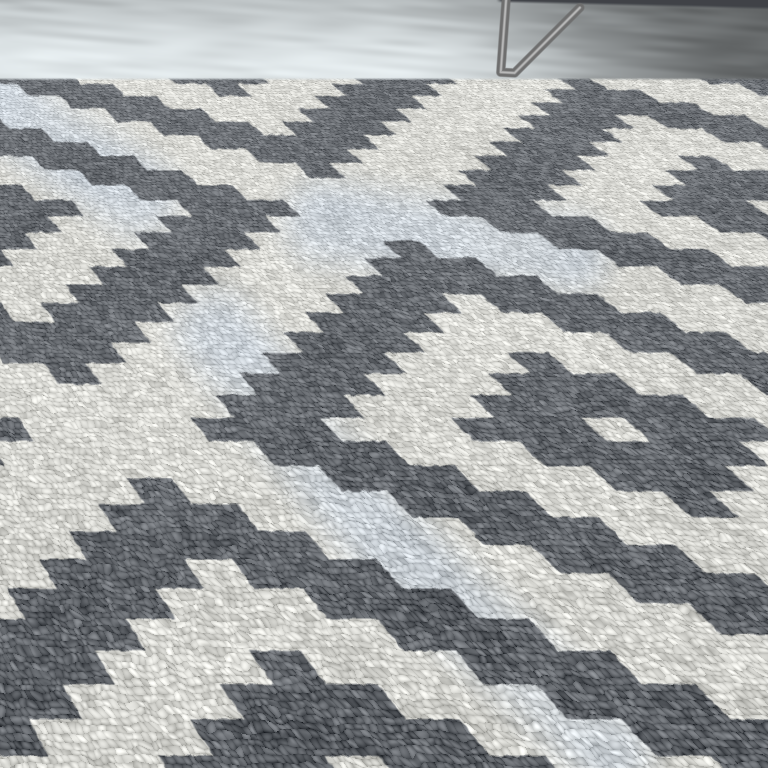
Give the GLSL for this pattern, as a three.js fragment shader.

```glsl
// A woven rug of stepped diamonds lying on a pale floor, seen in perspective.
// Canvas points are projected onto the rug's grid of cells; the step count from
// the nearest diamond centre picks the yarn, and stitches and light finish it.

#define PERIOD 23.0                    // cells between diamond centres
#define HORIZON 1.042                  // height of the vanishing line above the top
#define VANISH_X -1.022                // where the slanted cell edges converge
#define DEPTH 83.95                    // foreshortening of the rows
#define CELL 0.0355                    // cell width per unit below the horizon
#define RUG_EDGE 0.103                 // far edge of the rug, from the top
#define SOFT 0.0026                    // edge smoothing
#define STITCHES vec2(7.0, 4.5)        // stitches per cell
#define LIGHT_YARN vec3(0.825, 0.825, 0.805)
#define DARK_YARN vec3(0.385, 0.400, 0.420)
#define COOL_YARN vec3(0.765, 0.795, 0.825)
#define METAL vec3(0.43, 0.43, 0.43)

varying vec2 vUv;

float hash(vec2 p) {
  vec3 q = fract(vec3(p.xyx) * 0.1031);
  q += dot(q, q.yzx + 33.33);
  return fract((q.x + q.y) * q.z);
}

float noise(vec2 p) {
  vec2 i = floor(p), f = fract(p);
  f = f * f * (3.0 - 2.0 * f);
  return mix(mix(hash(i), hash(i + vec2(1, 0)), f.x),
             mix(hash(i + vec2(0, 1)), hash(i + vec2(1, 1)), f.x), f.y);
}

float segment(vec2 p, vec2 a, vec2 b) {
  vec2 d = b - a;
  return length(p - a - d * clamp(dot(p - a, d) / dot(d, d), 0.0, 1.0));
}

// Canvas point (y down) to rug cells, with a diamond centred on zero.
vec2 toRug(vec2 p) {
  float s = p.y + HORIZON;
  return vec2(((p.x - VANISH_X) / s - 1.1386) / CELL, 52.43 - DEPTH / s);
}

// Whole cells walked from the nearest centre of one diamond lattice.
float stepsFromCentre(vec2 c) {
  c = mod(c + 0.5 * PERIOD, PERIOD) - 0.5 * PERIOD;
  c = abs(floor(c + 0.5));
  return c.x + c.y;
}

// 1 on the medallion and the outer ring, 0 on the ground and the centre hole.
float darkArea(vec2 c) {
  float d = min(stepsFromCentre(c), stepsFromCentre(c + 0.5 * PERIOD));
  return step(0.5, d) * step(d, 3.5) + step(6.5, d) * step(d, 9.5);
}

float smoothDarkArea(vec2 p) {
  float sum = 0.0;
  for (int i = 0; i < 16; i++) {
    vec2 k = vec2(mod(float(i), 4.0), floor(float(i) / 4.0));
    sum += darkArea(toRug(p + (k - 1.5) * 0.25 * SOFT));
  }
  return sum / 16.0;
}

// Rounded stitches in staggered rows, uneven in height and shade.
float stitchRelief(vec2 c) {
  vec2 q = c * STITCHES;
  q += 0.9 * vec2(noise(q * 0.6), noise(q * 0.6 + 47.0));
  q.x += 0.5 * mod(floor(q.y), 2.0);
  vec2 f = fract(q) - 0.5;
  return 1.3 * (0.167 - dot(f, f)) + 0.45 * (hash(floor(q) + 200.0) - 0.5)
       + 0.5 * (noise(q * 1.7 + 90.0) - 0.5);
}

vec3 rug(vec2 p) {
  vec2 c = toRug(p);
  vec2 wobble = vec2(noise(p * 150.0), noise(p * 150.0 + 31.0)) - 0.5;
  float dark = smoothDarkArea(p + 0.003 * wobble);

  // Cool worn streaks across the light yarn
  float streak = min(segment(p, vec2(0.28, 0.43), vec2(0.50, 0.70)),
                     segment(p, vec2(0.50, 0.70), vec2(0.80, 0.98)));
  streak = min(streak, segment(p, vec2(0.42, 0.29), vec2(0.74, 0.33)));
  streak = min(streak, segment(p, vec2(0.00, 0.13), vec2(0.18, 0.26)));
  float cool = (1.0 - smoothstep(0.015, 0.085, streak)) * (0.5 + 0.5 * noise(p * 9.0));

  vec3 light = mix(LIGHT_YARN, COOL_YARN, cool) + 0.03 * (1.0 - p.y) - 0.01;
  vec3 deep = DARK_YARN + 0.07 * (0.55 - p.y);
  float relief = stitchRelief(c) * mix(0.22, 0.34, p.y);
  return mix(light, deep, dark) + relief + 0.04 * (noise(p * 14.0) - 0.5);
}

vec3 floorAndSeat(vec2 p) {
  // Brushed floor, bright at the left and shaded below the seat
  float grain = noise(vec2(p.x * 14.0 + p.y * 30.0, p.y * 130.0 - p.x * 12.0));
  float tone = mix(0.74, 0.90, smoothstep(0.0, RUG_EDGE, p.y + 0.02 * (1.0 - p.x)));
  float shade = smoothstep(0.50, 1.0, p.x + 0.5 * (0.05 - p.y));
  tone = mix(tone, 0.40, shade) + 0.09 * (grain - 0.5);
  vec3 col = tone * vec3(0.97, 1.0, 1.01);

  // Dark underside of the seat
  float seat = smoothstep(0.645, 0.655, p.x)
             * (1.0 - smoothstep(-SOFT, SOFT, p.y - 0.002 - 0.025 * (p.x - 0.65)));
  return mix(col, vec3(0.25, 0.26, 0.28), seat);
}

void main() {
  vec2 p = vec2(vUv.x, 1.0 - vUv.y);
  vec3 col = mix(floorAndSeat(p), rug(p), smoothstep(-SOFT, SOFT, p.y - RUG_EDGE));

  // Bent metal leg with a bright core
  float leg = min(segment(p, vec2(0.659, 0.0), vec2(0.652, 0.094)),
                  segment(p, vec2(0.670, 0.095), vec2(0.755, 0.010)));
  leg = min(leg, segment(p, vec2(0.652, 0.094), vec2(0.670, 0.095)));
  vec3 metal = METAL + 0.30 * (1.0 - smoothstep(0.0, 0.003, leg));
  col = mix(col, metal, 1.0 - smoothstep(0.0045, 0.0045 + SOFT, leg));
  gl_FragColor = vec4(clamp(col, 0.0, 1.0), 1.0);
}
```
